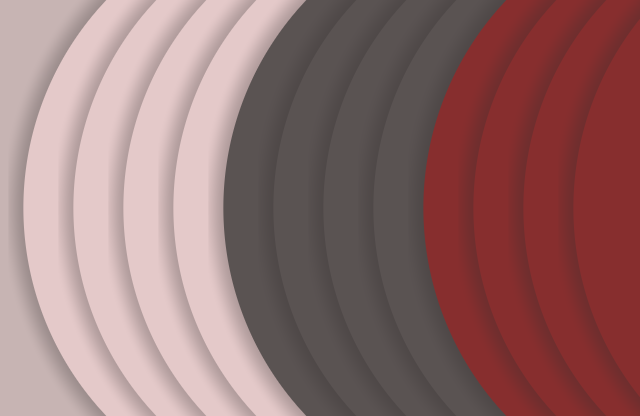
Reproduce this background procedurally as a WebGL 2 fragment shader.

```glsl
#version 300 es
precision highp float;
// Twelve overlapping discs step to the right in three colour groups.
// Each disc is a circle distance function, painted over the last
// with a soft shadow falling outside its rim.
uniform vec2 u_resolution;
out vec4 outColor;

// Four pink discs, then four grey, then four red
vec3 discColor(int index) {
    if (index < 4) return vec3(0.894, 0.788, 0.788);
    if (index < 8) return vec3(0.353, 0.325, 0.322);
    return vec3(0.529, 0.180, 0.180);
}

void main() {
    // Units of canvas width, with y measured from the middle
    vec2 p = (gl_FragCoord.xy - vec2(0.0, 0.5 * u_resolution.y)) / u_resolution.x;
    float pixel = 1.0 / u_resolution.x;
    float radius = 0.472;
    vec3 color = vec3(0.780, 0.706, 0.702);

    for (int i = 0; i < 12; i++) {
        float left = 0.0365 + 0.078125 * float(i);
        float rim = length(p - vec2(left + radius, 0.0)) - radius;

        // Shadow fades away from the rim and stops at a vertical cutoff
        float shadow = 0.3 * (1.0 - smoothstep(-0.005, 0.0365, rim));
        shadow *= smoothstep(-0.5 * pixel, 0.5 * pixel, p.x - left + 0.0234);
        color = mix(color, vec3(0.20, 0.18, 0.18), shadow);

        // Flat disc with a smoothed edge
        float cover = clamp(0.5 - rim / pixel, 0.0, 1.0);
        color = mix(color, discColor(i), cover);
    }
    outColor = vec4(color, 1.0);
}
```
